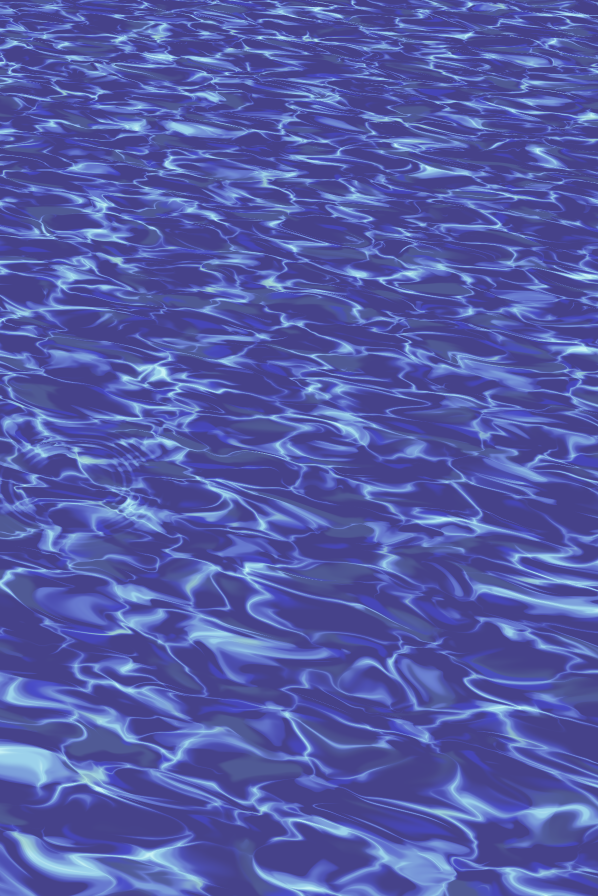
Give the GLSL for this texture, as a Shadertoy shader.

```glsl
// Sunlit pool water seen at a slant: a tilted plane carries warped cell edges
// and noise ridges as broken caustic lines, over small mottled patches of
// blue and teal. A set of ring ripples bends the plane near the left side.

vec2 hash2(vec2 cell) {
    uvec2 n = uvec2(ivec2(cell) + 4096);
    uint h = n.x * 1597334677u ^ n.y * 3812015801u;
    h = (h ^ (h >> 15)) * 2246822519u;
    h ^= h >> 13;
    uint g = h * 3266489917u;
    g ^= g >> 16;
    return vec2(h & 65535u, g & 65535u) / 65535.0;
}

float corner(vec2 cell, vec2 offset) {
    return dot(hash2(cell) * 2.0 - 1.0, offset);
}

// Gradient noise, centred on zero
float noise(vec2 p) {
    vec2 i = floor(p), f = p - i;
    vec2 u = f * f * f * (f * (f * 6.0 - 15.0) + 10.0);
    vec2 e = vec2(1.0, 0.0);
    float low = mix(corner(i, f), corner(i + e, f - e), u.x);
    float high = mix(corner(i + e.yx, f - e.yx), corner(i + 1.0, f - 1.0), u.x);
    return mix(low, high, u.y);
}

vec2 noise2(vec2 p) {
    return vec2(noise(p), noise(p + vec2(37.2, 91.7)));
}

// Distance gap between the two nearest cell points: zero on cell edges
float cellEdge(vec2 p) {
    vec2 i = floor(p), f = p - i;
    float nearest = 9.0, second = 9.0;
    for (int y = -1; y <= 1; y++)
    for (int x = -1; x <= 1; x++) {
        vec2 g = vec2(x, y);
        float d = length(g + hash2(i + g) - f);
        second = min(second, max(nearest, d));
        nearest = min(nearest, d);
    }
    return second - nearest;
}

// Screen position to the tilted water plane
vec2 waterPlane(vec2 uv) {
    float depth = 1.0 / (1.7 - uv.y);
    vec2 p = vec2((uv.x - 0.33) * 14.0, 58.0) * depth;
    p.y += 0.6 * p.x;
    return p + 20.0;
}

// Brightness ramp from deep water to sparkling lines
vec3 waterRamp(float t) {
    vec3 c = mix(vec3(0.275, 0.26, 0.54), vec3(0.30, 0.31, 0.70), smoothstep(0.10, 0.28, t));
    c = mix(c, vec3(0.40, 0.47, 0.81), smoothstep(0.25, 0.43, t));
    c = mix(c, vec3(0.49, 0.63, 0.86), smoothstep(0.44, 0.66, t));
    c = mix(c, vec3(0.61, 0.82, 0.92), smoothstep(0.68, 0.98, t));
    return mix(c, vec3(0.78, 0.95, 0.96), smoothstep(1.05, 1.5, t));
}

vec3 water(vec2 uv) {
    // Ring ripples, broken into arcs
    vec2 toRing = (uv - vec2(0.08, 0.46)) * vec2(1.0, 1.6);
    float radius = length(toRing);
    float ringZone = smoothstep(0.13, 0.08, radius) * smoothstep(0.03, 0.08, radius);
    ringZone *= smoothstep(-0.3, 0.3, noise(uv * 25.0));
    float ring = sin(radius * 560.0 + 4.0 * noise(uv * 22.0)) * ringZone;
    vec2 p = waterPlane(uv + 0.003 * ring * toRing / (radius + 0.01));

    // Refraction warp
    vec2 q = p + 0.85 * noise2(p * 0.7);
    q += 0.42 * noise2(q * 1.7 + 5.0);
    q += 0.13 * noise2(q * 4.2 + 9.0);

    // Caustic lines: a fading network of cells plus two sets of folded loops
    float power = clamp(0.55 + 1.4 * noise(p * 0.8 + 60.0), 0.1, 1.1);
    float edge = cellEdge(q * vec2(0.85, 0.75));
    float web = power * (0.95 * exp(-edge / 0.065) + 0.22 * exp(-edge / 0.22));
    float fold = abs(noise(q * vec2(1.1, 1.3) + 13.0));
    float foldZone = smoothstep(-0.15, 0.3, noise(p * 0.8 + 31.0));
    float loops = exp(-fold / 0.04) * foldZone * 0.75;
    float wisp = abs(noise(q * vec2(1.7, 2.1) + 83.0) + 0.12);
    loops += exp(-wisp / 0.045) * smoothstep(0.0, 0.35, noise(p * 0.9 + 95.0)) * 0.5;

    // Small mottled patches, crisp on one side and fading inward
    float mottle = noise(q * 3.4 + 3.0);
    float patchField = noise(q * vec2(1.2, 1.0) + 71.0) + 0.4 * mottle;
    float glow = smoothstep(0.15, 0.23, patchField) * (0.20 + 0.34 * smoothstep(0.2, 0.55, patchField));
    float haze = 0.16 * noise(q * 1.9 + 44.0) + 0.12 * mottle;
    float light = web + loops + glow + haze;
    light += 0.32 * max(ring, 0.0);
    vec3 color = waterRamp(light);

    // Muted teal shallows and saturated blue fringes in the dark parts
    float dark = 1.0 - smoothstep(0.28, 0.5, light);
    float teal = smoothstep(0.10, 0.30, noise(q * 1.1 + 120.0) + 0.25 * mottle);
    color = mix(color, vec3(0.32, 0.37, 0.59), 0.85 * teal * dark);
    float fringe = smoothstep(0.18, 0.40, noise(q * 2.2 + 150.0));
    color = mix(color, vec3(0.28, 0.29, 0.82), 0.65 * fringe * dark);

    // Pale green tint on some highlights
    float green = smoothstep(0.18, 0.4, noise(p * 1.2 + 200.0)) * smoothstep(0.4, 0.75, light);
    return mix(color, vec3(0.60, 0.78, 0.74), 0.55 * green);
}

void mainImage(out vec4 fragColor, in vec2 fragCoord) {
    // Four samples per pixel smooth the thin far lines
    vec3 sum = vec3(0.0);
    for (int k = 0; k < 4; k++) {
        vec2 shift = vec2(k & 1, k >> 1) * 0.5 - 0.25;
        sum += water((fragCoord + shift) / iResolution.y);
    }
    fragColor = vec4(sum / 4.0, 1.0);
}
```
